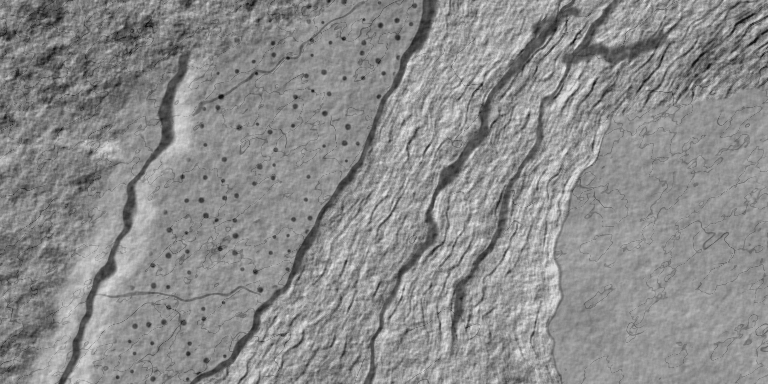
A Shadertoy shader for this texture:

```glsl
// Grey eroded rock seen from above: a speckled plate, a dark jagged scarp,
// steep layered strata and a smooth slab. Curves x = f(y) split the regions;
// noise heights lit from the upper left give the grain and the ledges.

float hash(vec2 p) {
    vec3 q = fract(vec3(p.xyx) * 0.1031);
    q += dot(q, q.yzx + 33.33);
    return fract((q.x + q.y) * q.z);
}

float noise(vec2 p) {
    vec2 i = floor(p), f = fract(p);
    f = f * f * (3.0 - 2.0 * f);
    return mix(mix(hash(i), hash(i + vec2(1, 0)), f.x),
               mix(hash(i + vec2(0, 1)), hash(i + vec2(1, 1)), f.x), f.y);
}

float fbm(vec2 p) {
    float sum = 0.0, amp = 0.5;
    for (int i = 0; i < 4; i++) {
        sum += amp * noise(p);
        p = mat2(1.6, 1.2, -1.2, 1.6) * p + 17.3;
        amp *= 0.55;
    }
    return sum;
}

// Jagged displacement shared by all borders
vec2 warp(vec2 p) {
    return p + 0.045 * (vec2(noise(p * 8.0), noise(p * 8.0 + 40.0)) - 0.5)
             + 0.022 * (vec2(noise(p * 27.0 + 9.0), noise(p * 27.0 + 70.0)) - 0.5);
}

// Signed horizontal offsets from the main curves, positive to the right
float scarpSide(vec2 p) { return p.x - 0.52 - p.y * (0.86 - 0.27 * p.y); }
float rimSide(vec2 p)   { return p.x - 1.47 + p.y * (0.25 - 0.63 * p.y); }
float gullySide(vec2 p) { return p.x - 0.16 - 0.37 * p.y; }

float segment(vec2 p, vec2 a, vec2 b) {
    vec2 d = b - a;
    return length(p - a - d * clamp(dot(p - a, d) / dot(d, d), 0.0, 1.0));
}

// Dark face that starts at d = 0 and falls to the right
float face(float d, float width) {
    return smoothstep(-0.004, 0.003, d) * (1.0 - smoothstep(width * 0.6, width + 0.004, d));
}

// Thin broken lines along a noise contour
float veins(vec2 p, float thickness) {
    return 1.0 - smoothstep(0.0, thickness, abs(fbm(p) - 0.45));
}

// Heights: x isotropic grain, y stepped ledges, z elongated layers
vec3 relief(vec2 p) {
    vec2 w = mix(p, warp(p), 0.6);
    float s = scarpSide(w) / (scarpSide(w) - rimSide(w));
    float f = fract(s * 15.0 + 3.0 * fbm(p * 5.0));
    float ledge = (f - smoothstep(0.82, 1.0, f)) * smoothstep(0.25, 0.7, noise(p * 13.0));
    return vec3(fbm(p * 42.0), ledge, fbm(vec2(s * 42.0, p.y * 13.0)));
}

void mainImage(out vec4 fragColor, in vec2 fragCoord) {
    vec2 p = fragCoord / iResolution.y;
    p.x *= 2.0 * iResolution.y / iResolution.x;
    vec2 w = warp(p);
    float scarp = scarpSide(w), rim = rimSide(w), gully = gullySide(w);
    float patchy = noise(p * 11.0 + 5.0), fine = noise(p * 90.0);

    // Regions
    float slab = smoothstep(-0.006, 0.006, min(rim, 0.70 + 0.05 * sin(p.x * 5.0 - 8.0) - w.y));
    float strata = smoothstep(-0.005, 0.01, scarp) * (1.0 - slab);
    float plate = (1.0 - smoothstep(-0.01, 0.0, scarp));
    float rubble = plate * smoothstep(-0.06, 0.08, w.y - 0.62 - 0.42 * p.x);
    rubble = max(rubble, 0.7 * plate * (1.0 - smoothstep(-0.12, -0.06, gully)));
    float corner = strata * smoothstep(-0.02, 0.08, rim);

    // Lit relief
    vec3 lit = relief(p) - relief(p + vec2(-0.004, 0.004));
    float grey = 0.55 + 0.02 * slab - 0.05 * rubble - 0.05 * corner;
    grey += 0.12 * (fbm(p * 6.0) - 0.47) + 0.07 * (fine - 0.5);
    grey += lit.x * (0.42 + 0.5 * rubble + 0.45 * strata - 0.1 * slab);
    grey += strata * (0.30 * lit.y + 0.50 * lit.z);

    // Pale layers and dusty tracks
    float layer = noise(vec2(scarp / (scarp - rim) * 13.0, p.y * 2.5));
    grey += strata * 0.20 * (layer - 0.48);
    float below = 1.0 - smoothstep(0.84, 0.90, w.y);
    float track = smoothstep(0.0, 0.02, gully) * (1.0 - smoothstep(0.05, 0.10, gully)) * below;
    float bank = smoothstep(-0.09, -0.06, gully) * (1.0 - smoothstep(-0.03, 0.0, gully));
    track = max(track, bank * (1.0 - smoothstep(0.50, 0.62, w.y)));
    float arch = abs(w.y - 0.635 + 1.6 * (w.x - 0.16) * (w.x - 0.16));
    track = max(track, (1.0 - smoothstep(0.004, 0.018, arch)) * (1.0 - smoothstep(0.30, 0.34, w.x)));
    float lip = smoothstep(-0.035, -0.012, rim) * (1.0 - smoothstep(-0.004, 0.004, rim));
    track = max(track, lip * (1.0 - smoothstep(0.66, 0.72, w.y)));
    grey += 0.17 * track * (0.4 + patchy);

    // Hairline cracks, long fissures and slab edge
    vec2 slant = mat2(0.8, -0.6, 0.6, 0.8) * p;
    float crack = veins(slant * vec2(5.0, 9.0), 0.010) * smoothstep(0.35, 0.6, patchy);
    crack = max(crack, 0.7 * veins(slant * vec2(11.0, 20.0) + 30.0, 0.022) * (1.0 - strata));
    float fissure = min(segment(w, vec2(0.27, 0.24), vec2(0.68, 0.23)),
                        segment(w, vec2(0.50, 0.71), vec2(0.96, 0.98)));
    crack = max(crack, (1.0 - smoothstep(0.001, 0.005, fissure)) * plate);
    grey -= 0.17 * crack;
    grey -= 0.15 * face(rim, 0.006) * slab;

    // Clumps in the rubble and scattered dark tufts on the plate
    grey -= 0.20 * max(rubble, corner) * smoothstep(0.50, 0.68, fbm(slant * vec2(16.0, 28.0)));
    vec2 cell = floor(p / 0.046);
    vec2 spot = (cell + 0.25 + 0.5 * vec2(hash(cell), hash(cell + 31.0))) * 0.046;
    float radius = 0.003 + 0.005 * hash(cell + 77.0);
    float tuft = (1.0 - smoothstep(radius * 0.5, radius + 0.003, length(p - spot))) * step(0.42, hash(cell + 12.0));
    grey -= 0.30 * tuft * plate * smoothstep(0.09, 0.12, gully) * (1.0 - 0.7 * rubble);

    // Deep shadowed faces
    float second = w.x - 0.96 - w.y * (0.20 + 0.32 * w.y);
    float third = w.x - 1.13 - w.y * (0.30 + 0.15 * w.y);
    float dark = face(scarp, 0.012 + 0.034 * patchy);
    dark = max(dark, face(gully, 0.010 + 0.032 * patchy) * below);
    dark = max(dark, 0.9 * face(second, 0.004 + 0.036 * patchy));
    dark = max(dark, 0.85 * face(third, 0.002 + 0.034 * patchy) * smoothstep(0.06, 0.16, w.y));
    float hollow = min(segment(w, vec2(1.48, 0.83), vec2(1.72, 0.90)),
                       segment(w, vec2(1.40, 0.92), vec2(1.50, 0.97)));
    dark = max(dark, 0.8 * (1.0 - smoothstep(0.008, 0.024, hollow)));
    grey = mix(grey, 0.17 + 0.14 * fine + 0.3 * lit.x, dark * 0.92);

    fragColor = vec4(vec3(clamp(grey, 0.08, 0.86)), 1.0);
}
```
